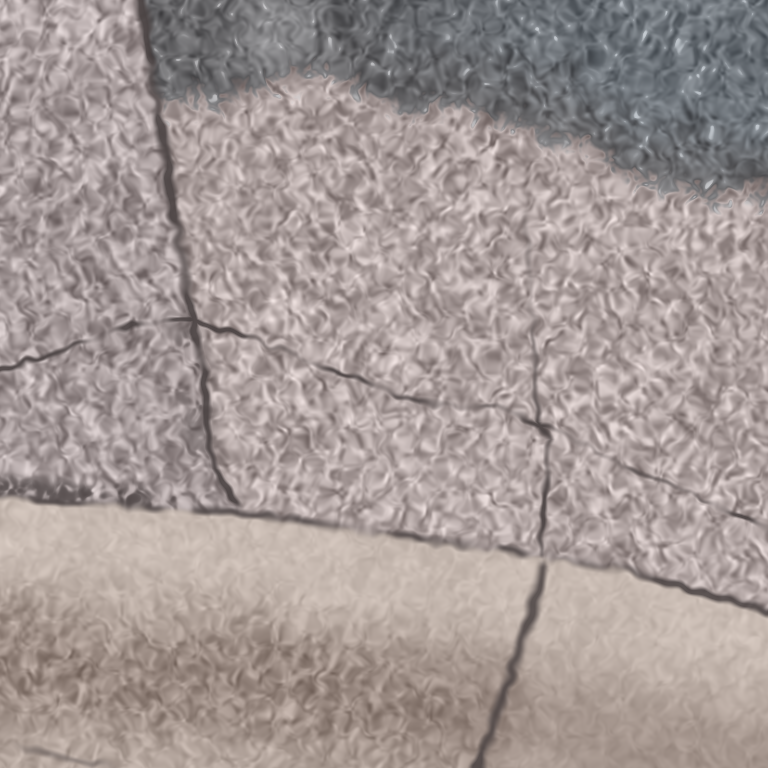
A three.js fragment shader for this texture:

```glsl
#define CONCRETE vec3(0.690, 0.640, 0.633)
#define SLAB_LEFT vec3(0.650, 0.605, 0.605)
#define ASPHALT vec3(0.405, 0.403, 0.412)
#define ASPHALT_BLUE vec3(0.425, 0.450, 0.475)
#define CURB_LIGHT vec3(0.780, 0.727, 0.693)
#define CURB_DIRT vec3(0.595, 0.532, 0.500)
#define CRACK vec3(0.285, 0.255, 0.255)
#define GRAIN_SCALE 92.0
#define GRAIN_GAIN 0.50

varying vec2 vUv;

float hash(vec2 p) {
  vec3 q = fract(vec3(p.xyx) * 0.1031);
  q += dot(q, q.yzx + 33.33);
  return fract((q.x + q.y) * q.z);
}

float noise(vec2 p) {
  vec2 i = floor(p), f = fract(p);
  f = f * f * (3.0 - 2.0 * f);
  return mix(mix(hash(i), hash(i + vec2(1.0, 0.0)), f.x),
             mix(hash(i + vec2(0.0, 1.0)), hash(i + 1.0), f.x), f.y);
}

float fbm(vec2 p) {
  float sum = 0.0, amp = 0.5;
  for (int i = 0; i < 4; i++) {
    sum += amp * noise(p);
    p = p * 2.03 + 17.3;
    amp *= 0.5;
  }
  return sum / 0.9375;
}

// Elongated speckle lying along the given angle
float streak(vec2 p, float angle) {
  float c = cos(angle), s = sin(angle);
  vec2 q = vec2(c * p.x + s * p.y, c * p.y - s * p.x) + 3.0;
  return noise(q * GRAIN_SCALE * vec2(1.5, 0.85)) - 0.5;
}

// Change of height dy spread evenly between a and b
float rise(float t, float a, float b, float dy) {
  return dy * clamp((t - a) / (b - a), 0.0, 1.0);
}

float curbEdge(float x) {
  return 0.353 + rise(x, 0.0, 0.31, -0.021) + rise(x, 0.31, 0.70, -0.056)
       + rise(x, 0.70, 0.81, -0.018) + rise(x, 0.81, 1.0, -0.055);
}

float asphaltEdge(float x) {
  return 0.872 + rise(x, 0.29, 0.38, 0.028) + rise(x, 0.43, 0.52, -0.042)
       + rise(x, 0.60, 0.73, -0.030) + rise(x, 0.74, 0.81, -0.052)
       + rise(x, 0.81, 1.0, -0.036);
}

float longCrack(float x) {
  return 0.516 + rise(x, 0.0, 0.17, 0.061) + rise(x, 0.17, 0.247, 0.006)
       + rise(x, 0.247, 0.326, -0.023) + rise(x, 0.326, 0.547, -0.085)
       + rise(x, 0.547, 0.651, -0.006) + rise(x, 0.651, 0.716, -0.026)
       + rise(x, 0.716, 0.807, -0.048) + rise(x, 0.807, 0.898, -0.036)
       + rise(x, 0.898, 1.0, -0.049);
}

float slabJoint(float y) {
  return 0.312 + rise(y, 0.342, 0.388, -0.032) + rise(y, 0.388, 0.44, -0.009)
       + rise(y, 0.44, 0.518, -0.004) + rise(y, 0.518, 0.596, -0.020)
       + rise(y, 0.596, 0.766, -0.026) + rise(y, 0.766, 1.0, -0.039);
}

float sideCrack(float y) {
  return 0.703 + rise(y, 0.284, 0.427, 0.014) + rise(y, 0.427, 0.453, -0.016)
       + rise(y, 0.453, 0.57, -0.007) + rise(y, 0.57, 0.74, -0.009);
}

float curbJoint(float y) {
  return 0.622 + rise(y, 0.0, 0.102, 0.036) + rise(y, 0.102, 0.193, 0.032)
       + rise(y, 0.193, 0.264, 0.017);
}

float line(float d, float width) {
  return 1.0 - smoothstep(0.0, width * 1.6, abs(d));
}

float band(float t, float lo, float hi, float soft) {
  return smoothstep(lo - soft, lo + soft, t) * (1.0 - smoothstep(hi - soft, hi + soft, t));
}

void main() {
  vec2 p = vUv;
  float broad = fbm(p * 6.0), patches = fbm(p * 28.0 + 9.0);
  vec2 wobble = vec2(noise(p * 60.0), noise(p * 60.0 + 31.0)) - 0.5;
  vec2 q = p + 0.008 * wobble;

  // Speckle whose lean drifts across the surface
  vec2 g = p + 0.012 * wobble;
  float lean = smoothstep(0.3, 0.7, noise(p * 11.0 + 4.0) + 0.2 * (p.x - 0.5));
  float grain = mix(streak(g, 0.5), streak(g + 5.0, -0.5), lean) * 0.65
              + (noise(g * GRAIN_SCALE * 1.7) - 0.5) * 0.4;

  // Concrete slabs
  float joint = slabJoint(q.y);
  float right = smoothstep(-0.006, 0.006, q.x - joint);
  vec3 col = mix(SLAB_LEFT, CONCRETE, right);
  col += 0.035 * (1.0 - right) * smoothstep(0.7, 1.0, p.y);
  col += 0.05 * (broad - 0.5) + 0.07 * (patches - 0.5);

  // Asphalt with a ragged lower edge
  float over = p.y - asphaltEdge(p.x) + 0.055 * grain + 0.06 * (patches - 0.5);
  float tar = smoothstep(-0.010, 0.010, over) * right;
  vec3 tarCol = mix(ASPHALT, ASPHALT_BLUE, smoothstep(0.3, 0.85, p.x) * smoothstep(0.0, 0.12, over));
  tarCol += 0.10 * (patches - 0.5);
  vec2 worn = (p - vec2(0.36, 0.96)) * 19.0;
  tarCol += 0.16 * exp(-dot(worn, worn));
  col = mix(col, tarCol, tar);
  col += grain * GRAIN_GAIN * mix(1.0, 0.72, tar);
  col += 0.16 * smoothstep(0.27, 0.42, grain) * tar;

  // Cracks and grime in the slabs
  float broken = 0.25 + 1.1 * smoothstep(0.2, 0.8, noise(p * 30.0 + 2.0));
  float edge = curbEdge(q.x);
  float above = q.y - edge;
  float heavy = 0.0055 + 0.002 * smoothstep(0.45, 0.8, p.y);
  float dark = line(q.x - joint, heavy) * smoothstep(0.335, 0.35, p.y) * (0.55 + 0.45 * broken);
  dark = max(dark, line(q.y - longCrack(q.x), 0.0038) * broken * 0.85);
  float sideFade = mix(0.85, 0.25, smoothstep(0.54, 0.62, p.y)) * (1.0 - smoothstep(0.70, 0.75, p.y));
  dark = max(dark, line(q.x - sideCrack(q.y), 0.0040) * sideFade * (0.4 + 0.6 * broken));
  dark = min(dark, 0.9);
  float grime = band(above, 0.0, 0.026, 0.012) * (1.0 - smoothstep(0.14, 0.34, p.x));
  grime += 0.6 * line(q.x - joint + 0.012, 0.025) * band(p.y, 0.40, 0.59, 0.04);
  dark = max(dark, grime * smoothstep(0.3, 0.65, patches - 0.7 * grain) * 0.75);
  col = mix(col, CRACK, dark);

  // Curb, soiled along its lower roll
  float depth = -above;
  float dirt = smoothstep(0.07, 0.215, depth + 0.08 * (broad - 0.5));
  dirt *= 1.0 - 0.6 * smoothstep(0.23, 0.34, depth);
  dirt *= mix(1.0, 0.75, smoothstep(0.64, 0.72, p.x));
  vec3 curb = mix(CURB_LIGHT, CURB_DIRT, dirt);
  curb += 0.06 * (patches - 0.5) + 0.03 * (broad - 0.5);
  curb += grain * mix(0.12, 0.36, dirt * (1.0 - smoothstep(0.45, 0.75, p.x)));
  float scuff = line(q.y - 0.025 + 0.22 * (q.x - 0.04), 0.005) * band(p.x, 0.03, 0.14, 0.02);
  curb = mix(curb, CRACK, scuff * 0.4);
  float seam = line(q.x - curbJoint(q.y), 0.0085) * (1.0 - smoothstep(0.26, 0.275, p.y));
  curb = mix(curb, CRACK, min(seam * (0.75 + 0.25 * broken), 0.85));
  col = mix(col, curb, smoothstep(-0.004, 0.004, depth));

  // Shadowed gap behind the curb
  float gap = line(above - 0.001, 0.006) * broken * (0.6 + 0.3 * smoothstep(0.75, 1.0, p.x));
  col = mix(col, CRACK, min(gap, 0.85));

  gl_FragColor = vec4(clamp(col, 0.0, 1.0), 1.0);
}
```
